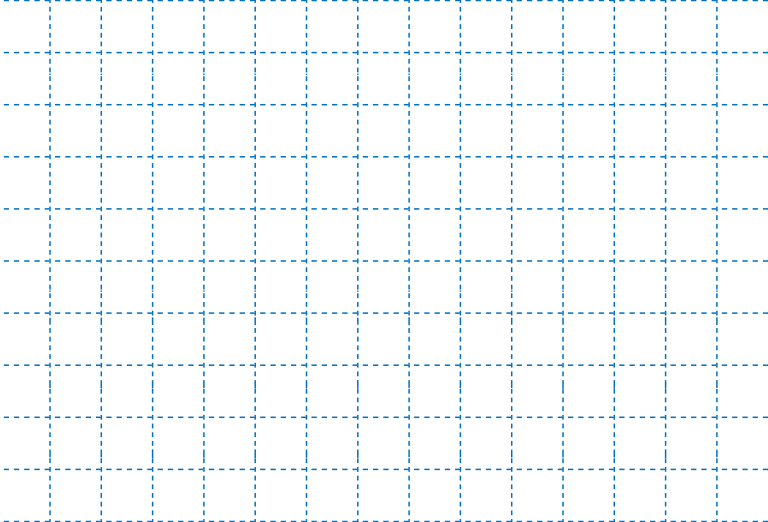
Give the GLSL for this pattern, as a Shadertoy shader.

```glsl
// Dashed blue square grid on white, with small seams in the vertical dashes.

const vec2  SHEET       = vec2(768.0, 520.0);  // design units across the canvas
const vec2  CELL        = vec2(51.3, 51.9);    // grid spacing
const vec2  FIRST_LINE  = vec2(50.0, 0.5);     // first column, top row
const vec2  LINE_COUNT  = vec2(14.0, 11.0);    // columns, rows
const vec2  DASHES      = vec2(5.0, 6.0);      // dashes per cell along x, y
const vec2  DASH_LENGTH = vec2(5.3, 4.8);
const float ROW_START   = 3.5;                 // left end of the rows
const float LINE_WIDTH  = 1.5;
const float DOT_LENGTH  = 1.3;
const float SEAM_GROWTH = 4.0;                 // extra length of a seam dash
const vec2  DOT_SEAMS   = vec2(74.0, 290.0);   // heights of stray dots
const vec3  LONG_SEAMS  = vec3(320.0, 383.0, 452.0);
const vec3  PAPER       = vec3(1.0);
const vec3  INK         = vec3(0.0, 0.44, 0.75);

float hash(vec2 p) {
    return fract(sin(dot(p, vec2(127.1, 311.7))) * 43758.5453);
}

// Smooth coverage of a bar of the given length, d away from its middle.
float bar(float d, float size, float pixel) {
    return clamp((0.5 * size - abs(d)) / pixel + 0.5, 0.0, 1.0);
}

// Signed distance to the nearest multiple of the period.
float repeatOffset(float x, float period) {
    return x - period * round(x / period);
}

// Dashes along a column, with dots and lengthened dashes at the seams.
float columnDashes(float y, float column, float pixel) {
    float period = CELL.y / DASHES.y;
    float along = y - FIRST_LINE.y;
    float ink = bar(repeatOffset(along, period), DASH_LENGTH.y, pixel);
    for (int i = 0; i < 2; i++) {
        ink = max(ink, bar(y - DOT_SEAMS[i], DOT_LENGTH, pixel));
    }
    for (int i = 0; i < 3; i++) {
        float growth = SEAM_GROWTH * mix(0.5, 1.0, hash(vec2(column, float(i))));
        ink = max(ink, bar(y - LONG_SEAMS[i], DASH_LENGTH.y + growth, pixel));
    }
    return ink;
}

// Dashes along a row; each cell's last dash ends on a column.
float rowDashes(float x, float pixel) {
    float period = CELL.x / DASHES.x;
    float along = x - FIRST_LINE.x + 0.5 * DASH_LENGTH.x;
    float inside = clamp((x - ROW_START) / pixel + 0.5, 0.0, 1.0);
    return inside * bar(repeatOffset(along, period), DASH_LENGTH.x, pixel);
}

void mainImage(out vec4 fragColor, in vec2 fragCoord) {
    // Design units, measured from the top left
    vec2 uv = fragCoord / iResolution.xy;
    vec2 p = vec2(uv.x, 1.0 - uv.y) * SHEET;
    vec2 pixel = SHEET / iResolution.xy;

    // Distance to the nearest column and row
    vec2 index = clamp(round((p - FIRST_LINE) / CELL), vec2(0.0), LINE_COUNT - 1.0);
    vec2 offset = p - FIRST_LINE - index * CELL;

    float column = bar(offset.x, LINE_WIDTH, pixel.x)
                 * columnDashes(p.y, index.x, pixel.y);
    float row = bar(offset.y, LINE_WIDTH, pixel.y) * rowDashes(p.x, pixel.x);

    fragColor = vec4(mix(PAPER, INK, max(column, row)), 1.0);
}
```
